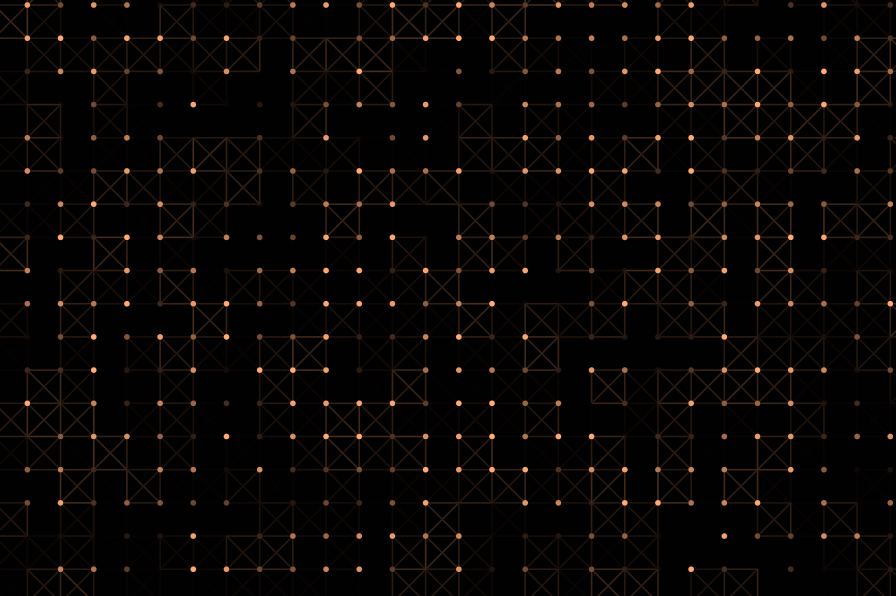
Reproduce this pattern procedurally as a Shadertoy shader.

```glsl
#define ROWS 17.957
#define NODE_OFFSET vec2(0.824, 0.806)
#define NODE_RADIUS 0.085
#define LINE_HALF_WIDTH 0.024
#define PATCHINESS 0.45
#define PATCH_SCALE 0.31
#define DIAGONAL_GAIN 0.85
#define BACKGROUND vec3(0.008, 0.002, 0.002)
#define LINE_COLOR vec3(0.27, 0.18, 0.115)
#define NODE_COLOR vec3(1.0, 0.67, 0.45)

float hash(vec2 p) {
    vec3 q = fract(p.xyx * vec3(0.1031, 0.1030, 0.0973));
    q += dot(q, q.yzx + 33.33);
    return fract((q.x + q.y) * q.z);
}

vec2 gradient(vec2 corner) {
    float angle = 6.2832 * hash(corner + 71.0);
    return vec2(cos(angle), sin(angle));
}

float gradientNoise(vec2 p) {
    vec2 i = floor(p), f = p - i;
    vec2 u = f * f * f * (f * (f * 6.0 - 15.0) + 10.0);
    vec2 e = vec2(1.0, 0.0);
    float low = mix(dot(gradient(i), f), dot(gradient(i + e), f - e), u.x);
    float high = mix(dot(gradient(i + e.yx), f - e.yx), dot(gradient(i + 1.0), f - 1.0), u.x);
    return mix(low, high, u.y);
}

// Random level with broad bright and dark patches
float patchyLevel(vec2 id, float seed) {
    return hash(id + seed) + PATCHINESS * gradientNoise(id * PATCH_SCALE + 5.3);
}

float cellLevel(vec2 cell) {
    float level = smoothstep(0.1, 1.0, patchyLevel(cell, 13.0));
    return level * level;
}

float nodeLevel(vec2 node) {
    return smoothstep(-0.05, 1.0, patchyLevel(node, 151.0));
}

// An edge is lit by the brighter of the two cells it divides
float edgeLevel(vec2 cell, vec2 across, float seed) {
    float lit = max(cellLevel(cell), cellLevel(cell - across));
    return lit * mix(0.45, 1.0, hash(cell + seed));
}

float coverage(float signedDistance, float pixel) {
    return clamp(0.5 - signedDistance / pixel, 0.0, 1.0);
}

float lineMask(float dist, float pixel) {
    return coverage(abs(dist) - LINE_HALF_WIDTH, pixel);
}

void mainImage(out vec4 fragColor, in vec2 fragCoord) {
    float pixel = ROWS / iResolution.y;
    vec2 p = fragCoord * pixel - NODE_OFFSET;
    vec2 cell = floor(p);
    vec2 f = p - cell;
    vec2 node = floor(p + 0.5);
    vec2 toNode = p - node;

    // Horizontal and vertical edges
    float rowEdge = lineMask(toNode.y, pixel)
        * edgeLevel(vec2(cell.x, node.y), vec2(0.0, 1.0), 211.0);
    float columnEdge = lineMask(toNode.x, pixel)
        * edgeLevel(vec2(node.x, cell.y), vec2(1.0, 0.0), 307.0);

    // Crossed diagonals
    float rising = lineMask((f.x - f.y) * 0.7071, pixel) * mix(0.55, 1.0, hash(cell + 401.0));
    float falling = lineMask((f.x + f.y - 1.0) * 0.7071, pixel) * mix(0.55, 1.0, hash(cell + 503.0));
    float diagonals = max(rising, falling) * cellLevel(cell) * DIAGONAL_GAIN;

    // Nodes over the lines
    float lines = max(max(rowEdge, columnEdge), diagonals);
    float disc = coverage(length(toNode) - NODE_RADIUS, pixel) * nodeLevel(node);
    vec3 color = BACKGROUND + max(LINE_COLOR * lines, NODE_COLOR * disc);
    fragColor = vec4(color, 1.0);
}
```
